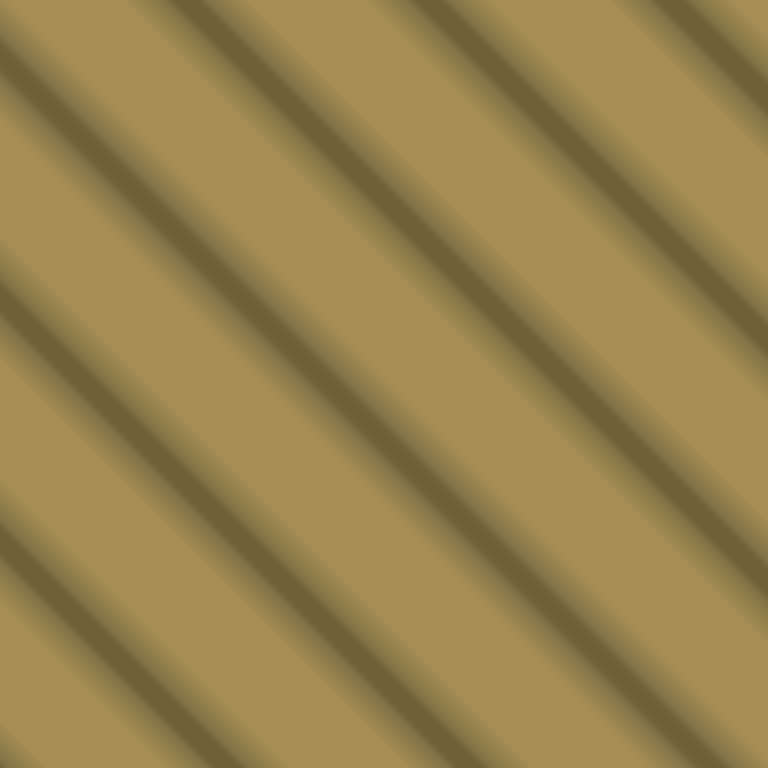
A WebGL 2 fragment shader for this pattern:

```glsl
#version 300 es
precision highp float;
// Soft dark diagonal bands on a tan ground, falling from upper left to lower right.
// The sum x + y is folded into one period; the distance to the band's centre line
// then drives a narrow dark core inside a wide olive halo.

uniform vec2 u_resolution;
out vec4 fragColor;

const vec3 TAN   = vec3(0.647, 0.553, 0.325);
const vec3 OLIVE = vec3(0.485, 0.435, 0.268);
const vec3 CORE  = vec3(0.440, 0.378, 0.222);

// Lengths are measured along a canvas edge, as fractions of that edge.
const float PERIOD     = 0.315;   // spacing of the bands
const float OFFSET     = -0.018;  // where the first band meets the edge
const float CORE_INNER = 0.012;   // core starts to fade
const float CORE_OUTER = 0.030;   // core has turned to olive
const float HALO_INNER = 0.020;   // olive starts to fade
const float HALO_OUTER = 0.081;   // halo has turned to tan

// Distance to the nearest band centre, along the canvas edge.
float bandDistance(vec2 p) {
    float phase = (p.x + p.y - OFFSET) / PERIOD;
    return abs(fract(phase + 0.5) - 0.5) * PERIOD;
}

// Colour across a band, from its centre outwards.
vec3 bandColor(float d) {
    float haloFade = clamp((d - HALO_INNER) / (HALO_OUTER - HALO_INNER), 0.0, 1.0);
    vec3 halo = mix(OLIVE, TAN, haloFade);
    return mix(CORE, halo, smoothstep(CORE_INNER, CORE_OUTER, d));
}

void main() {
    vec2 uv = gl_FragCoord.xy / u_resolution;
    fragColor = vec4(bandColor(bandDistance(uv)), 1.0);
}
```
